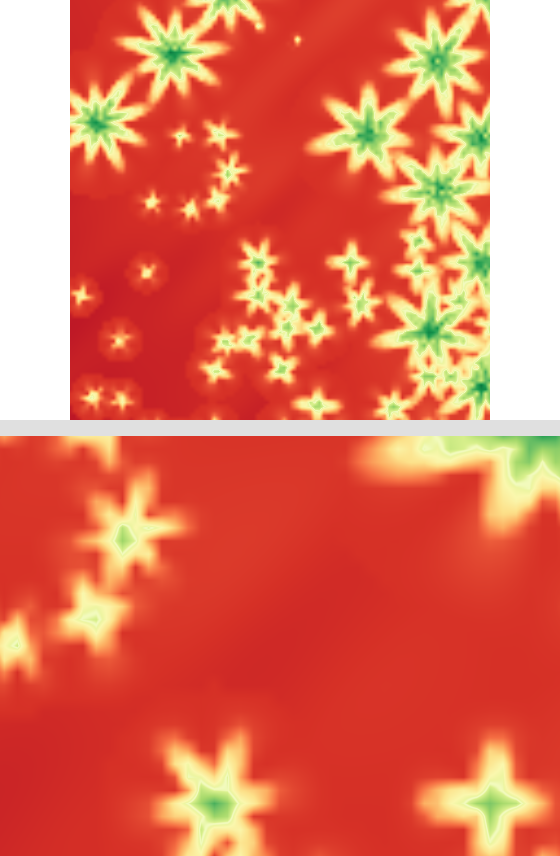
Top, the full canvas; bottom, a detail of the centre.
Give the GLSL for this background, as a Shadertoy shader.

```glsl
// A square heat map between white margins: green starbursts on a red ground.
// Petalled stars are scattered on jittered lattices, sampled on a coarse grid,
// interpolated, and coloured with a red-yellow-green ramp.

const float PI = 3.14159;
const float SAMPLES = 96.0;      // coarse samples along the square
const float LARGE_CELL = 0.155;  // lattice spacing of large stars
const float SMALL_CELL = 0.08;   // lattice spacing of small stars

const vec3 RAMP[11] = vec3[11](
    vec3(0.65, 0.00, 0.15), vec3(0.84, 0.19, 0.15), vec3(0.96, 0.43, 0.26),
    vec3(0.99, 0.68, 0.38), vec3(0.99, 0.88, 0.54), vec3(0.98, 0.97, 0.68),
    vec3(0.85, 0.94, 0.55), vec3(0.65, 0.85, 0.42), vec3(0.40, 0.74, 0.39),
    vec3(0.10, 0.60, 0.31), vec3(0.00, 0.41, 0.22));

float hash(vec2 p) {
    vec3 q = fract(p.xyx * 0.1031);
    q += dot(q, q.yzx + 33.33);
    return fract((q.x + q.y) * q.z);
}

float noise(vec2 p) {
    vec2 i = floor(p), f = fract(p);
    f *= f * (3.0 - 2.0 * f);
    return mix(mix(hash(i), hash(i + vec2(1, 0)), f.x),
               mix(hash(i + vec2(0, 1)), hash(i + 1.0), f.x), f.y);
}

float disk(vec2 p, vec2 centre, float radius) {
    return 1.0 - smoothstep(0.6 * radius, radius, length(p - centre));
}

// Height of one star: uneven petals plus a faint halo of rays
float star(vec2 d, float radius, float petals, float peak, float seed) {
    float turn = fract(atan(d.y, d.x) / (2.0 * PI) + seed) * petals;
    float lobe = cos(PI * (fract(turn) - 0.5));
    lobe *= lobe;
    float reach = radius * mix(0.65, 1.05, hash(vec2(floor(turn), seed * 91.0)));
    float r = length(d);
    float t = r / mix(0.42 * radius, reach, lobe);
    float body = peak - 0.68 * t - 0.4 * max(t - 0.85, 0.0) + 0.05 * lobe * min(t, 1.0);
    float halo = 0.1 + 0.11 * lobe * (1.0 - smoothstep(0.2, 1.3, r / radius));
    return max(body, halo * step(r, 1.3 * radius));
}

// Large stars fill a band on the right and a diagonal at the upper left
bool holdsLargeStar(vec2 id) {
    vec2 c = (id + 0.5) * LARGE_CELL;
    bool right = c.x > 0.64 + min(0.2, 0.8 * abs(c.y - 0.66));
    bool left = abs(c.y - c.x - 0.63) < 0.2 && c.x > 0.03 && c.x < 0.46;
    return mod(id.x + id.y, 2.0) < 0.5 && (right || left);
}

float largeStars(vec2 p) {
    float height = 0.0;
    for (int k = 0; k < 9; k++) {
        vec2 id = floor(p / LARGE_CELL) + vec2(k % 3 - 1, k / 3 - 1);
        if (!holdsLargeStar(id)) continue;
        float a = hash(id + 7.0), b = hash(id + 23.0);
        vec2 centre = (id + 0.5 + 0.4 * (vec2(a, b) - 0.5)) * LARGE_CELL;
        float petals = 7.0 + floor(3.0 * b);
        height = max(height, star(p - centre, mix(0.13, 0.152, a), petals, 0.96, b));
    }
    return height;
}

// Small stars cover the lower part and two loose clumps above it
float smallStars(vec2 p) {
    float height = 0.0;
    for (int k = 0; k < 9; k++) {
        vec2 id = floor(p / SMALL_CELL) + vec2(k % 3 - 1, k / 3 - 1);
        vec2 c = (id + 0.5) * SMALL_CELL;
        float lower = 0.5 * (1.0 - smoothstep(0.36, 0.47, c.y));
        float specks = disk(c, vec2(0.5, 0.89), 0.11);
        float density = max(lower, 0.75 * max(specks, disk(c, vec2(0.31, 0.58), 0.15)));
        if (hash(id + 41.0) > density) continue;
        float a = hash(id + 59.0), b = hash(id + 83.0);
        vec2 centre = (id + 0.5 + 0.5 * (vec2(a, b) - 0.5)) * SMALL_CELL;
        float size = smoothstep(0.25, 0.45, c.x) * (1.0 - specks);
        float radius = mix(0.046, 0.076, size) * mix(0.8, 1.0, a) * (1.0 - 0.55 * specks);
        float petals = 4.0 + floor(3.0 * a);
        height = max(height, star(p - centre, radius, petals, mix(0.66, 0.82, size), b));
    }
    return height;
}

// Field value at one node of the coarse grid
float sampleField(vec2 node) {
    vec2 p = node / SAMPLES;
    float ground = 0.055 + 0.05 * smoothstep(0.0, 0.8, 0.7 * p.x + 0.5 * p.y);
    ground += 0.035 * (noise(vec2(p.x + p.y, 3.0 * (p.y - p.x)) * 3.0 + 9.0) - 0.4);
    float v = max(ground, max(largeStars(p), smallStars(p)));
    float grain = hash(node + 131.0);
    v += 0.13 * (grain - 0.5) * smoothstep(0.2, 0.45, v);
    return mix(v, 0.57, 0.8 * step(0.9, grain) * smoothstep(0.72, 0.8, v));
}

vec3 heatColour(float v) {
    float x = clamp(v, 0.0, 1.0) * 10.0;
    int i = min(int(x), 9);
    vec3 colour = mix(RAMP[i], RAMP[i + 1], x - float(i));
    float contour = 1.0 - smoothstep(0.0, 0.035, abs(v - 0.57));
    return mix(colour, vec3(0.98, 1.0, 0.82), 0.65 * contour);
}

void mainImage(out vec4 fragColor, in vec2 fragCoord) {
    float pixel = 1.0 / iResolution.y;
    vec2 p = (fragCoord - 0.5 * iResolution.xy) * pixel + 0.5;
    vec2 g = p * SAMPLES, node = floor(g), f = g - node;
    float low = mix(sampleField(node), sampleField(node + vec2(1, 0)), f.x);
    float high = mix(sampleField(node + vec2(0, 1)), sampleField(node + 1.0), f.x);
    float inside = clamp((0.5 - abs(p.x - 0.5)) / pixel + 0.5, 0.0, 1.0);
    fragColor = vec4(mix(vec3(1.0), heatColour(mix(low, high, f.y)), inside), 1.0);
}
```
